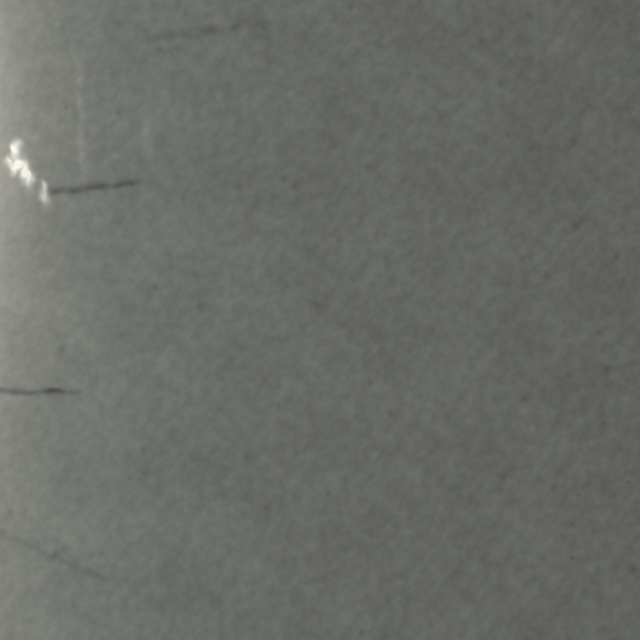
Give the GLSL for this texture, as a three.js fragment shader.

```glsl
// Dull grey painted metal, lit from the left edge and falling off to the right.
// Layered gradient noise gives the soft grain; hashed cells give sparse pits;
// a few ragged strokes and a cluster of glints mark the worn left side.
#define BASE_LEVEL 0.382
#define SLOPE 0.046
#define GLOW 0.105
#define GLOW_WIDTH 0.16
#define GRAIN_FREQ 62.0
#define GRAIN_AMOUNT 0.034
#define MOTTLE_AMOUNT 0.022
#define PIT_CELLS 22.0
#define PIT_DEPTH 0.045
#define GLINT_COUNT 16
#define GLINT_LEVEL 0.30

varying vec2 vUv;

vec2 hash2(vec2 p) {
  vec3 q = fract(vec3(p.xyx) * vec3(0.1031, 0.1030, 0.0973));
  q += dot(q, q.yzx + 33.33);
  return fract((q.xx + q.yz) * q.zy);
}

float cornerSlope(vec2 cell, vec2 offset) {
  float angle = 6.2832 * hash2(cell + 71.0).x;
  return dot(vec2(cos(angle), sin(angle)), offset);
}

float gradientNoise(vec2 p) {
  vec2 i = floor(p), f = fract(p);
  vec2 w = f * f * f * (f * (f * 6.0 - 15.0) + 10.0);
  vec2 e = vec2(1.0, 0.0);
  float low = mix(cornerSlope(i, f), cornerSlope(i + e, f - e), w.x);
  float high = mix(cornerSlope(i + e.yx, f - e.yx), cornerSlope(i + 1.0, f - 1.0), w.x);
  return mix(low, high, w.y);
}

// Soft stroke from a to b, fading at its ends and broken along its length.
float stroke(vec2 p, vec2 a, vec2 b, float width) {
  p += 0.006 * vec2(gradientNoise(p * 30.0), gradientNoise(p * 30.0 + 40.0));
  vec2 along = b - a;
  float t = clamp(dot(p - a, along) / dot(along, along), 0.0, 1.0);
  float d = length(p - a - along * t) / width;
  float ragged = 0.75 + 0.7 * gradientNoise(p * 55.0 + 9.0);
  return exp(-d * d) * ragged * (1.0 - smoothstep(0.65, 1.0, t));
}

// Small blurred spots, dark or pale, one in some of the jittered cells.
float pits(vec2 p) {
  vec2 g = p * PIT_CELLS, cell = floor(g);
  float sum = 0.0;
  for (int y = -1; y <= 1; y++) {
    for (int x = -1; x <= 1; x++) {
      vec2 c = cell + vec2(float(x), float(y));
      vec2 pick = hash2(c + 13.0);
      float size = mix(0.08, 0.16, pick.y);
      vec2 d = (g - c - hash2(c + 5.0)) / size;
      float strength = smoothstep(0.72, 1.0, pick.x) - 0.5 * step(pick.x, 0.12);
      sum += strength * exp(-dot(d, d));
    }
  }
  return sum;
}

// Bright upright flecks scattered along a short falling diagonal.
float glints(vec2 p) {
  p += 0.005 * gradientNoise(p * 70.0);
  float sum = 0.0;
  for (int i = 0; i < GLINT_COUNT; i++) {
    float n = float(i);
    vec2 r = hash2(vec2(n, 3.7)), s = hash2(vec2(n, 19.3));
    vec2 centre = mix(vec2(0.0, 0.775), vec2(0.068, 0.70), r.x);
    centre += vec2(0.022, 0.045) * (vec2(s.x, r.y) - 0.5);
    vec2 d = (p - centre) / mix(vec2(0.004, 0.006), vec2(0.008, 0.013), s.y);
    sum += mix(0.35, 1.0, s.x) * exp(-dot(d, d));
  }
  return min(sum, 1.3);
}

void main() {
  vec2 p = vUv;

  // Light falling off from the left, strongest above the middle.
  float upper = exp(-pow((p.y - 0.76) / 0.3, 2.0));
  float level = BASE_LEVEL + SLOPE * (1.0 - p.x);
  level += GLOW * exp(-p.x / GLOW_WIDTH) * mix(0.72, 1.0, smoothstep(0.0, 0.6, p.y));
  level += 0.09 * upper * exp(-p.x / 0.045);

  // Grain, drawn out slightly along the rising diagonal.
  vec2 q = vec2(0.8 * p.x - 0.6 * p.y, 0.48 * p.x + 0.64 * p.y);
  float grain = gradientNoise(q * GRAIN_FREQ);
  grain += 0.6 * gradientNoise(q * GRAIN_FREQ * 2.1 + 17.0);
  float mottle = gradientNoise(p * 9.0 + 3.0) + 0.7 * gradientNoise(p * 24.0 + 31.0);
  level += GRAIN_AMOUNT * grain + MOTTLE_AMOUNT * mottle;
  level -= PIT_DEPTH * pits(p);

  // Dark scratches and pale rubs.
  level -= 0.13 * stroke(p, vec2(0.08, 0.70), vec2(0.25, 0.718), 0.006);
  level -= 0.16 * stroke(p, vec2(-0.02, 0.39), vec2(0.14, 0.385), 0.005);
  level -= 0.05 * stroke(p, vec2(0.41, 0.965), vec2(0.18, 0.93), 0.008);
  level -= 0.04 * stroke(p, vec2(0.0, 0.165), vec2(0.22, 0.07), 0.007);
  level += 0.06 * stroke(p, vec2(0.13, 0.74), vec2(0.115, 0.94), 0.006);
  level += 0.06 * stroke(p, vec2(0.228, 0.765), vec2(0.232, 0.83), 0.008);
  level += GLINT_LEVEL * glints(p);

  // Greenish grey that turns warmer as it brightens.
  vec3 tint = mix(vec3(0.982, 1.0, 0.953), vec3(1.0, 1.0, 0.95), smoothstep(0.45, 0.62, level));
  gl_FragColor = vec4(clamp(level * tint, 0.0, 1.0), 1.0);
}
```
